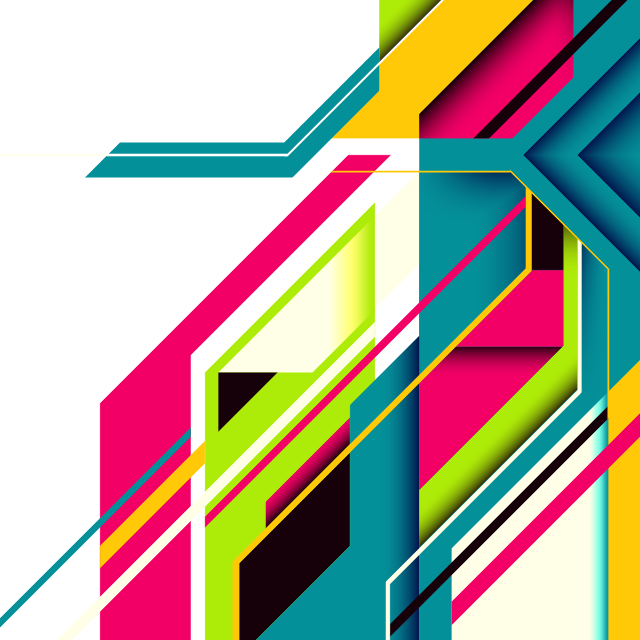
A Shadertoy shader for this background:

```glsl
// Layered 45-degree ribbons and panels in teal, magenta, lime and yellow on white.
#define UNITS 768.0
#define SOFTNESS 1.25
#define WHITE vec3(1.0)
#define CREAM vec3(1.0, 1.0, 0.905)
#define TEAL vec3(0.015, 0.565, 0.6)
#define MAGENTA vec3(0.95, 0.0, 0.4)
#define LIME vec3(0.68, 0.92, 0.03)
#define YELLOW vec3(1.0, 0.79, 0.03)
#define INK vec3(0.085, 0.0, 0.035)
#define NAVY vec3(0.0, 0.08, 0.3)

// Canvas position (y down), rising diagonal, falling diagonal, edge width
float x, y, rise, fall, edge;
vec3 col;

float above(float v, float a) { return clamp((v - a) / edge + 0.5, 0.0, 1.0); }
float below(float v, float a) { return 1.0 - above(v, a); }
float band(float v, float a, float b) { return above(v, a) * below(v, b); }

// Shadow strength: full at the start, gone after a signed reach
float fade(float v, float start, float reach) {
    float t = clamp(1.0 - (v - start) / reach, 0.0, 1.0);
    return t * t;
}

void paint(vec3 c, float mask) { col = mix(col, c, mask); }

void drawTop() {
    float top = below(y, 166.0);
    paint(mix(LIME, INK, 0.85 * fade(rise, 531.0, -48.0)), above(x, 455.0) * below(rise, 531.0));
    paint(YELLOW, top * above(rise, 531.0) * max(below(x, 503.0), below(rise, 640.0)));
    vec3 shaded = mix(MAGENTA, INK, fade(rise, 640.0, 75.0));
    shaded = mix(shaded, INK, 0.5 * fade(x, 688.0, -35.0) * fade(y, 0.0, 110.0));
    paint(shaded, top * band(x, 503.0, 688.0) * band(rise, 640.0, 781.0));
    paint(INK, top * band(rise, 734.0, 753.0));

    // Bent arrow with its inlaid line
    float bar = band(y, 171.0, 213.0) * band(rise, 315.0, 564.0);
    float arm = band(rise, 512.0, 564.0) * below(x, 455.0) * below(y, 213.0);
    paint(TEAL, max(bar, arm));
    paint(CREAM, band(y, 185.0, 187.0) * below(x, 130.0));
    paint(WHITE, band(y, 184.5, 187.5) * band(x, 128.0, 345.0));
    paint(WHITE, band(rise, 529.5, 533.0) * below(y, 187.5));
}

void drawChevrons() {
    float c = x - abs(y - 186.0);
    paint(mix(TEAL, NAVY, fade(c, 628.0, 65.0)), above(c, 628.0));
    paint(mix(TEAL, NAVY, fade(c, 693.0, 85.0)), above(c, 693.0));
}

void drawLeft() {
    // Tall magenta column and its slanted arm
    paint(MAGENTA, above(y, 186.0) * above(x, 120.0) * above(rise, 604.0)
        * max(below(rise, 655.0), below(x, 229.0)));
    paint(TEAL, band(rise, 742.0, 753.0) * below(x, 229.0));

    // Lime frame around a glowing cream window
    paint(LIME, band(x, 246.0, 450.0) * above(rise, 693.0));
    vec3 glow = mix(CREAM, vec3(1.0, 1.0, 0.42), smoothstep(390.0, 428.0, x));
    glow = mix(glow, LIME, smoothstep(420.0, 450.0, x));
    paint(glow, band(x, 262.0, 450.0) * below(y, 447.0) * band(rise, 709.0, 822.0));
    paint(INK, above(x, 262.0) * above(y, 447.0) * below(rise, 780.0));
    paint(CREAM, band(x, 450.0, 503.0) * band(rise, 709.0, 820.0));

    // Ribbons across the column and frame
    paint(YELLOW, band(x, 120.0, 246.0) * band(rise, 775.0, 802.0));
    paint(CREAM, band(rise, 836.0, 854.0) * below(x, 450.0));
}

void drawCentre() {
    float dusk = max(fade(y, 206.0, 65.0) * smoothstep(490.0, 600.0, x), 0.6 * fade(x, 631.0, -70.0));
    paint(mix(TEAL, NAVY, 0.8 * dusk), band(x, 503.0, 631.0) * above(y, 206.0) * below(rise, 953.0) * below(fall, 407.0));
    paint(mix(MAGENTA, INK, fade(rise, 953.0, -38.0)), band(x, 319.0, 420.0) * band(rise, 921.0, 953.0));
    paint(INK, band(x, 287.0, 420.0) * band(rise, 963.0, 1075.0));
    paint(mix(TEAL, NAVY, fade(x, 503.0, -48.0)),
        below(x, 503.0) * max(above(x, 420.0) * above(rise, 906.0), above(x, 287.0) * above(rise, 1075.0)));

    // Stacked panels inside the lime bend
    float inside = above(x, 503.0) * below(fall, 407.0);
    vec3 lime = mix(LIME, INK, 0.8 * fade(rise, 1160.0, -46.0));
    lime = mix(lime, INK, 0.5 * fade(y, 275.0, 55.0));
    paint(lime, inside * below(x, 693.0) * below(rise, 1160.0) * max(above(rise, 1091.0), above(x, 676.0)));
    float panel = inside * below(x, 676.0) * band(rise, 963.0, 1091.0);
    paint(mix(MAGENTA, INK, 0.9 * fade(y, 416.0, 38.0)), panel * above(y, 416.0));
    paint(MAGENTA, panel * band(y, 324.0, 416.0));
    paint(INK, inside * band(x, 638.0, 676.0) * below(y, 324.0));

    // Long magenta stripe and the bent yellow rail
    paint(MAGENTA, band(x, 246.0, 631.0) * band(rise, 866.0, 879.0));
    float rail = band(rise, 953.0, 963.0) * band(x, 279.0, 638.0);
    rail = max(rail, band(x, 631.0, 638.0) * below(rise, 963.0) * below(fall, 407.0));
    paint(YELLOW, max(rail, band(x, 279.0, 287.0) * above(rise, 953.0)));
}

void drawRight() {
    paint(mix(TEAL, NAVY, 0.75 * fade(x, 698.0, 34.0) * fade(y, 290.0, 230.0)),
        band(x, 698.0, 730.0) * below(fall, 407.0) * below(rise, 1200.0));
    vec3 page = mix(CREAM, vec3(0.45, 1.0, 0.9), smoothstep(706.0, 722.0, x));
    page = mix(page, TEAL, smoothstep(718.0, 731.0, x));
    paint(page, band(x, 542.0, 730.0) * above(rise, 1200.0));
    paint(YELLOW, above(x, 730.0) * above(rise, 1200.0));
    paint(INK, band(x, 468.0, 730.0) * band(rise, 1217.0, 1232.0));
    paint(MAGENTA, above(x, 542.0) * band(rise, 1264.0, 1292.0));

    // White bent outline and thin yellow outline
    float outline = band(x, 693.0, 698.0) * below(rise, 1169.0) * below(fall, 407.0);
    outline = max(outline, band(rise, 1161.0, 1169.0) * band(x, 463.0, 698.0));
    paint(CREAM, max(outline, band(x, 463.0, 468.0) * above(rise, 1161.0)));
    float wire = band(y, 205.0, 207.0) * above(rise, 604.0) * below(x, 613.0);
    wire = max(wire, band(fall, 406.0, 408.5) * band(x, 612.0, 730.5));
    paint(YELLOW, max(wire, band(x, 729.0, 731.0) * above(y, 322.0) * below(rise, 1232.0)));
}

void mainImage(out vec4 fragColor, in vec2 fragCoord) {
    vec2 p = fragCoord / iResolution.xy * UNITS;
    x = p.x;
    y = UNITS - p.y;
    rise = x + y;
    fall = x - y;
    edge = SOFTNESS * UNITS / min(iResolution.x, iResolution.y);
    col = mix(WHITE, TEAL, above(x, 503.0));
    drawTop();
    drawChevrons();
    drawLeft();
    drawCentre();
    drawRight();
    fragColor = vec4(col, 1.0);
}
```
